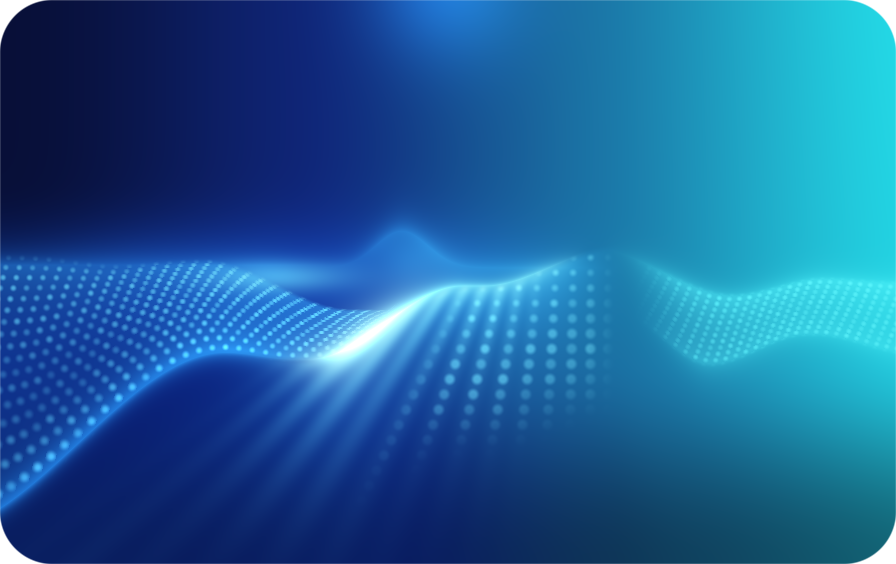
A Shadertoy shader for this background:

```glsl
// Glowing particle waves over a navy-to-cyan gradient, inside a rounded card.
// Height curves bound each sheet; warped grids fill the sheets with round dots,
// and exponential falloffs add haze, ridges and a fan of light streaks.

const float ASPECT = 1.59;
const vec3 NAVY = vec3(0.03, 0.06, 0.22);
const vec3 ROYAL = vec3(0.06, 0.15, 0.48);
const vec3 TEAL = vec3(0.10, 0.41, 0.62);
const vec3 CYAN = vec3(0.14, 0.88, 0.92);
const vec3 AZURE = vec3(0.12, 0.50, 0.92);
const vec3 ICE = vec3(0.40, 0.85, 1.0);

float hash(vec2 p) {
    return fract(sin(dot(p, vec2(127.1, 311.7))) * 4375.85);
}

float bump(float x, float center, float width) {
    float t = (x - center) / width;
    return exp(-t * t);
}

float band(float lo, float hi, float soft, float x) {
    return smoothstep(lo - soft, lo + soft, x) * (1.0 - smoothstep(hi - soft, hi + soft, x));
}

// Light around an edge, with separate falloffs above and below it
float edgeGlow(float d, float above, float below) {
    return exp(-max(d, 0.0) / above - max(-d, 0.0) / below);
}

vec3 screen(vec3 base, vec3 light) {
    return 1.0 - (1.0 - base) * (1.0 - clamp(light, 0.0, 1.0));
}

// Round dots on a warped grid: the inverse Jacobian restores canvas distance
float dots(vec2 cell, float radius, float blur) {
    vec2 f = fract(cell) - 0.5;
    vec2 dx = dFdx(cell) * iResolution.y;
    vec2 dy = dFdy(cell) * iResolution.y;
    float det = dx.x * dy.y - dx.y * dy.x;
    det = (det < 0.0 ? -1.0 : 1.0) * max(abs(det), 0.001);
    vec2 offset = vec2(dy.y * f.x - dy.x * f.y, dx.x * f.y - dx.y * f.x) / det;
    float disc = 1.0 - smoothstep(radius - blur, radius + blur, length(offset));
    return disc * mix(0.6, 1.0, hash(floor(cell)));
}

// Height curves
float frontRidge(float x) {
    return 0.055 + 0.32 * smoothstep(-0.12, 0.40, x) - 0.012 * smoothstep(0.40, 0.52, x)
        + 0.13 * smoothstep(0.55, 0.82, x) + 0.07 * smoothstep(0.86, 1.10, x);
}

float rightTop(float x) {
    return 0.56 - 0.085 * smoothstep(1.05, 1.30, x) + 0.03 * smoothstep(1.30, 1.46, x)
        - 0.008 * smoothstep(1.46, 1.60, x);
}

float rightBottom(float x) {
    return 0.44 - 0.085 * smoothstep(1.10, 1.26, x) + 0.052 * smoothstep(1.26, 1.43, x)
        - 0.033 * smoothstep(1.45, 1.62, x);
}

vec3 background(vec2 p) {
    float low = 1.0 - smoothstep(0.05, 0.55, p.y);
    float x = p.x / ASPECT - 0.12 * low;
    float left = 1.0 - smoothstep(0.3, 0.6, x);
    vec3 c = mix(NAVY, ROYAL, smoothstep(0.0, 0.40, x));
    c = mix(c, vec3(0.04, 0.14, 0.52), 0.85 * (1.0 - smoothstep(0.38, 0.68, p.y)) * left);
    c = mix(c, TEAL, smoothstep(0.32, 0.66, x));
    c = mix(c, CYAN, smoothstep(0.56, 1.08, x) * mix(0.85, 1.0, p.y));
    c *= 1.0 - mix(0.42, 0.28, left) * (1.0 - smoothstep(0.0, 0.36, p.y));
    c += vec3(0.05, 0.2, 0.3) * exp(-dot(p - vec2(0.79, 1.03), p - vec2(0.79, 1.03)) / 0.018);
    return c + vec3(0.02, 0.07, 0.15) * bump(p.y, 0.51, 0.1) * band(0.1, 0.95, 0.2, p.x);
}

// Horizon haze and the soft peak behind the waves
vec3 farHaze(vec2 p) {
    float peak = 0.525 + 0.065 * bump(p.x, 0.713, 0.065);
    float ridge = edgeGlow(p.y - peak, 0.022, 0.045) * band(0.62, 1.02, 0.1, p.x);
    float horizon = edgeGlow(p.y - 0.53, 0.025, 0.06) * (1.0 - smoothstep(0.45, 0.68, p.x));
    float mist = bump(p.x, 0.50, 0.12) * bump(p.y, 0.508, 0.026);
    float slope = bump(p.x, 0.725, 0.06) * bump(p.y, 0.54, 0.045);
    return AZURE * (0.5 * ridge + 0.5 * horizon + 0.3 * slope) + ICE * 0.5 * mist;
}

vec3 leftSheet(vec2 p, float front) {
    float top = 0.535 - 0.085 * smoothstep(0.36, 0.62, p.x) - 0.012 * bump(p.x, 0.2, 0.09);
    float v = (p.y - front) / max(top - front, 0.02);
    float mask = band(0.0, 1.0, 0.05, v) * (1.0 - smoothstep(0.64, 0.72, p.x));
    float w = v + 0.1 * sin(p.x * 17.0) * v * (1.0 - v);
    vec2 cell = vec2(42.0 * (p.x - 0.12 * v), 16.0 * (0.45 * w + 0.55 * w * w));
    float near = (1.0 - clamp(v, 0.0, 1.0)) * (1.0 - smoothstep(0.0, 0.5, p.x));
    float points = dots(cell, mix(0.0040, 0.0075, near), mix(0.003, 0.0065, near));
    float dim = bump(v, 0.4, 0.3) * (1.0 - smoothstep(0.1, 0.35, p.x));
    float rim = edgeGlow(p.y - front, 0.035, 0.014) * (1.0 - smoothstep(0.4, 0.6, p.x));
    vec3 fill = AZURE * (0.15 + 0.4 * smoothstep(0.2, 0.62, p.x));
    return mask * (fill + ICE * mix(0.62, 0.3, dim) * points) + AZURE * 0.75 * rim;
}

// Columns of dots that turn into light streaks toward the left
vec3 fan(vec2 p, float front) {
    float depth = front - p.y;
    float reach = 1.064 - p.x;
    float t = 2.0 * reach / (0.269 + sqrt(max(0.0724 + 2.48 * (0.494 - p.y) * reach, 0.001)));
    float below = smoothstep(-0.006, 0.012, depth);
    float size = mix(0.0045, 0.0085, smoothstep(0.0, 0.16, depth));
    float dotMask = band(0.0, 0.85, 0.12, t) * (1.0 - smoothstep(0.15, 0.31, depth));
    float points = dots(vec2(8.5 * t, (0.53 - p.y) / 0.027), size, 0.0045) * dotMask;
    float wave = 0.5 + 0.5 * cos(6.2832 * (8.5 * t - 0.5));
    float streak = wave * band(0.5, 1.3, 0.22, t) * exp(-max(depth, 0.0) / 0.11);
    float body = band(0.1, 1.35, 0.3, t) * exp(-max(depth, 0.0) / 0.15);
    return below * (AZURE * 0.5 * body + ICE * (0.5 * points + 0.5 * streak));
}

vec3 rightSheet(vec2 p) {
    float top = rightTop(p.x);
    float bottom = rightBottom(p.x);
    float v = (p.y - bottom) / (top - bottom);
    float side = smoothstep(1.12, 1.26, p.x);
    float points = dots(vec2(56.0 * (p.x + 0.15 * v), 11.0 * v), 0.0038, 0.003);
    float rims = edgeGlow(p.y - top, 0.016, 0.045) * smoothstep(1.06, 1.22, p.x)
        + 0.6 * edgeGlow(p.y - bottom, 0.03, 0.02) * side;
    return side * band(0.0, 1.0, 0.06, v) * vec3(0.3, 0.85, 0.95) * (0.14 + 0.42 * points)
        + vec3(0.14, 0.55, 0.62) * 0.75 * rims;
}

// Hot crest that runs up to the right
vec3 crest(vec2 p, float front) {
    float d = p.y - front;
    float hot = bump(p.x, 0.645, 0.10) * edgeGlow(d, 0.03, 0.035);
    float halo = bump(p.x, 0.66, 0.17) * edgeGlow(d, 0.05, 0.10);
    float line = edgeGlow(d, 0.010, 0.018) * band(0.60, 0.99, 0.06, p.x);
    return vec3(0.75, 0.98, 1.0) * 1.25 * hot + AZURE * 0.4 * halo + ICE * 0.8 * line;
}

void mainImage(out vec4 fragColor, in vec2 fragCoord) {
    vec2 p = fragCoord / iResolution.xy * vec2(ASPECT, 1.0);
    float front = frontRidge(p.x);
    vec3 color = screen(background(p), farHaze(p));
    color = screen(color, leftSheet(p, front));
    color = screen(color, fan(p, front));
    color = screen(color, rightSheet(p));
    color = screen(color, crest(p, front));

    // White outside the rounded card
    vec2 q = abs(p - vec2(0.5 * ASPECT, 0.5)) - vec2(0.5 * ASPECT, 0.5) + 0.093;
    float card = length(max(q, 0.0)) - 0.093;
    float pixel = 1.0 / iResolution.y;
    color = mix(color, vec3(1.0), smoothstep(-pixel, pixel, card));
    fragColor = vec4(color, 1.0);
}
```
